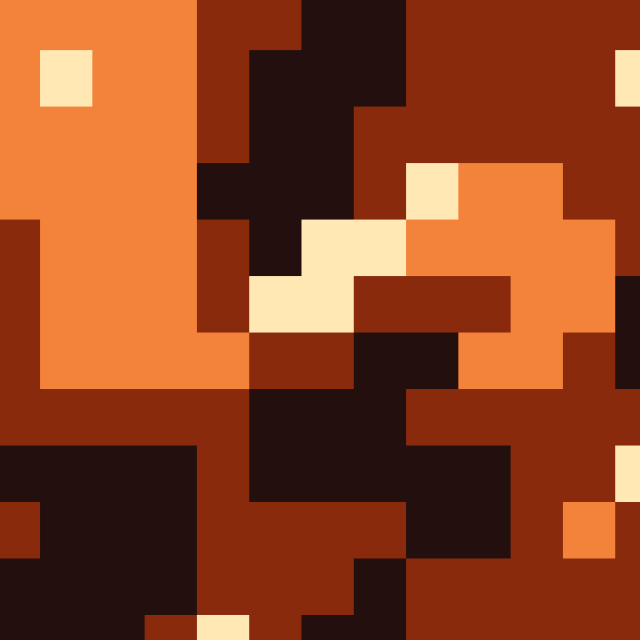
This texture is drawn by a WebGL 1 fragment shader. Its source:

```glsl
precision highp float;
// Coarse blocky ember rock: dark pits, rust body, orange ridges and cream glints.

uniform vec2 u_resolution;

#define GRID vec2(12.24, 11.33)        // blocks across the canvas
#define GRID_SHIFT vec2(0.234, 0.557)  // part of a block cut off at lower left
#define GRAIN vec2(0.17, 0.30)         // noise frequency along and across ridges
#define ROUGHNESS 0.20                 // random height added to each block
#define DARK_SHARE 0.27
#define LIT_SHARE 0.29                 // orange and cream together
#define GLINT_SLOPE 0.21               // rise from upper left that turns cream
#define SEED vec2(17.3, 41.7)

const vec3 PIT = vec3(0.137, 0.059, 0.051);
const vec3 RUST = vec3(0.537, 0.165, 0.051);
const vec3 ORANGE = vec3(0.953, 0.510, 0.231);
const vec3 CREAM = vec3(1.0, 0.910, 0.702);

const int COLUMNS = 13;
const int ROWS = 12;

vec2 hash2(vec2 p) {
  vec3 q = fract(p.xyx * vec3(0.1031, 0.1030, 0.0973));
  q += dot(q, q.yzx + 33.33);
  return fract((q.xx + q.yz) * q.zy);
}

float cornerSlope(vec2 corner, vec2 offset) {
  return dot(hash2(corner) * 2.0 - 1.0, offset);
}

float gradientNoise(vec2 p) {
  vec2 i = floor(p);
  vec2 f = p - i;
  vec2 fade = f * f * f * (f * (f * 6.0 - 15.0) + 10.0);
  vec2 e = vec2(1.0, 0.0);
  float low = mix(cornerSlope(i, f), cornerSlope(i + e, f - e), fade.x);
  float high = mix(cornerSlope(i + e.yx, f - e.yx),
                   cornerSlope(i + e.xx, f - e.xx), fade.x);
  return mix(low, high, fade.y);
}

// Height of one block; ridges run from lower left to upper right.
float blockHeight(vec2 block) {
  vec2 along = vec2(block.x + block.y, block.y - block.x) * 0.7071;
  float jitter = hash2(block + 91.0).x - 0.5;
  return gradientNoise(along * GRAIN + SEED) + ROUGHNESS * jitter;
}

vec3 blockColor(vec2 block, float height, float rank) {
  if (rank < DARK_SHARE) return PIT;
  if (rank < 1.0 - LIT_SHARE) return RUST;
  float rise = height - blockHeight(block + vec2(-1.0, 1.0));
  return rise > GLINT_SLOPE ? CREAM : ORANGE;
}

void main() {
  vec2 p = gl_FragCoord.xy / u_resolution * GRID + GRID_SHIFT - 0.5;
  vec2 block = floor(p);
  vec2 e = vec2(1.0, 0.0);

  // The four blocks around the nearest block corner.
  vec4 heights = vec4(blockHeight(block), blockHeight(block + e),
                      blockHeight(block + e.yx), blockHeight(block + e.xx));

  // Rank them among all visible blocks, which fixes the colour shares.
  vec4 ranks = vec4(0.0);
  for (int y = 0; y < ROWS; y++) {
    for (int x = 0; x < COLUMNS; x++) {
      ranks += step(vec4(blockHeight(vec2(float(x), float(y)))), heights);
    }
  }
  ranks = (ranks - 0.5) / float(COLUMNS * ROWS);

  // Blend across block edges over the width of one pixel.
  vec2 blend = clamp((p - block - 0.5) * u_resolution / GRID + 0.5, 0.0, 1.0);
  vec3 lower = mix(blockColor(block, heights.x, ranks.x),
                   blockColor(block + e, heights.y, ranks.y), blend.x);
  vec3 upper = mix(blockColor(block + e.yx, heights.z, ranks.z),
                   blockColor(block + e.xx, heights.w, ranks.w), blend.x);
  gl_FragColor = vec4(mix(lower, upper, blend.y), 1.0);
}
```
